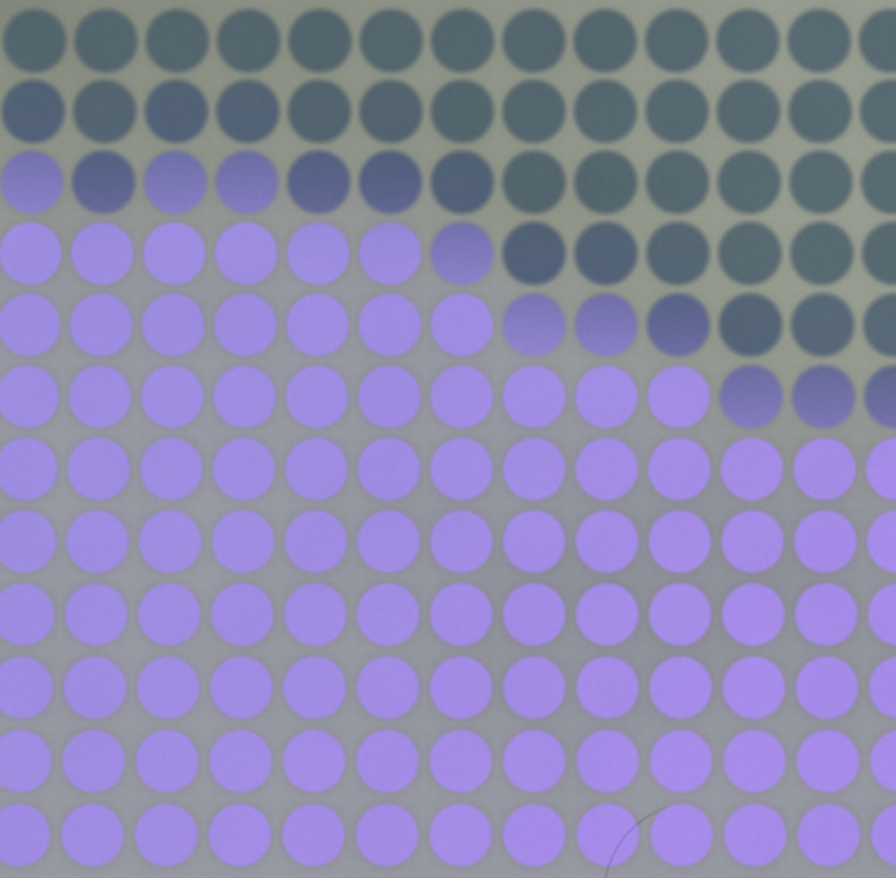
Reproduce this pattern procedurally as a WebGL 2 fragment shader.

```glsl
#version 300 es
precision highp float;

uniform vec2 u_resolution;
out vec4 fragColor;

// Grid measures, in canvas widths
const float LAST_COLUMN = 12.0;
const float LAST_ROW = 11.0;
const float DISC_RADIUS = 0.0348;
const float FIRST_ROW = 0.0456;
const float ROW_STEP = 0.0785;
const float ROW_GROWTH = 0.000189;

const vec3 SLATE = vec3(0.325, 0.395, 0.425);
const vec3 NAVY = vec3(0.310, 0.360, 0.500);
const vec3 LILAC = vec3(0.615, 0.550, 0.880);
const vec3 ORCHID = vec3(0.650, 0.548, 0.910);
const vec3 WARM_GREY = vec3(0.570, 0.590, 0.545);
const vec3 COOL_GREY = vec3(0.592, 0.600, 0.638);

// Row at which each column is half lit
const float FRONT[13] = float[13](1.95, 2.4, 2.0, 2.05, 2.45, 2.5, 2.95,
                                  3.9, 4.0, 4.35, 5.1, 5.2, 5.3);

float hash(vec2 p) {
  vec3 q = fract(vec3(p.xyx) * 0.1031);
  q += dot(q, q.yzx + 33.33);
  return fract((q.x + q.y) * q.z);
}

float valueNoise(vec2 p) {
  vec2 i = floor(p), f = fract(p);
  f = f * f * (3.0 - 2.0 * f);
  return mix(mix(hash(i), hash(i + vec2(1, 0)), f.x),
             mix(hash(i + vec2(0, 1)), hash(i + vec2(1, 1)), f.x), f.y);
}

// Perspective: rows and columns spread slightly towards the bottom
float rowAt(float y) {
  float d = y - FIRST_ROW;
  return 2.0 * d / (ROW_STEP + sqrt(ROW_STEP * ROW_STEP + 4.0 * ROW_GROWTH * d));
}

float columnStep(float row) { return 0.0796 + 0.000234 * row; }

float middleColumnX(float row) { return 0.5163 - 0.0002 * row; }

vec2 discCenter(vec2 cell) {
  return vec2(middleColumnX(cell.y) + (cell.x - 6.0) * columnStep(cell.y),
              FIRST_ROW + ROW_STEP * cell.y + ROW_GROWTH * cell.y * cell.y);
}

vec3 background(vec2 p, vec2 grid) {
  float front = 2.15 + 3.1 * smoothstep(4.0, 11.0, grid.x);
  vec3 color = mix(WARM_GREY, COOL_GREY, smoothstep(-1.2, 1.8, grid.y - front));
  color *= 1.0 - 0.10 * exp(-4.0 * length(p * vec2(0.8, 2.0)));
  color += 0.03 * smoothstep(0.5, 1.0, p.x) * (1.0 - smoothstep(0.3, 0.55, p.y));
  vec2 dim = (p - vec2(0.74, 0.66)) / vec2(0.28, 0.16);
  return color - 0.035 * exp(-dot(dim, dim));
}

vec3 discColor(vec2 p, float depth, float lit) {
  vec3 dark = mix(SLATE, NAVY, smoothstep(-1.9, 0.1, depth));
  dark += 0.02 * smoothstep(0.5, 1.0, p.x);
  vec3 bright = mix(LILAC, ORCHID, smoothstep(0.6, 1.7, p.x + p.y));
  return mix(dark, bright, lit);
}

// Faint arc that fades at its upper end
float scratch(vec2 p, float pixel) {
  vec2 d = p - vec2(0.779, 1.0);
  float line = 1.0 - smoothstep(0.0, 0.0018 + pixel, abs(length(d) - 0.105));
  return line * (1.0 - smoothstep(-0.06, -0.02, d.x)) * step(d.y, 0.0);
}

void main() {
  float pixel = 1.0 / u_resolution.x;
  vec2 p = vec2(gl_FragCoord.x, u_resolution.y - gl_FragCoord.y) * pixel;

  // Nearest disc
  float row = rowAt(p.y);
  vec2 grid = vec2(6.0 + (p.x - middleColumnX(row)) / columnStep(row), row);
  vec2 cell = clamp(round(grid), vec2(0.0), vec2(LAST_COLUMN, LAST_ROW));
  vec2 local = (p - discCenter(cell)) / DISC_RADIUS;
  float edge = (length(local) - 1.0) * DISC_RADIUS;

  // Lighting state, with a slight vertical gradient inside each disc
  float depth = cell.y - FRONT[int(cell.x)] + 0.16 * clamp(local.y, -1.0, 1.0);
  float lit = smoothstep(-0.75, 0.65, depth);
  float soft = max(mix(0.0052, 0.0034, lit), pixel);

  vec3 color = background(p, grid);
  color *= 1.0 - 0.06 * exp(-max(edge, 0.0) / 0.006);
  vec3 disc = discColor(p, depth, lit);
  color = mix(color, disc, 1.0 - smoothstep(-soft, soft, edge));

  // Wear and grain
  color *= 1.0 - 0.10 * scratch(p, pixel);
  color += 0.012 * (valueNoise(p * 300.0) - 0.5);
  color += 0.012 * (valueNoise(p * 14.0) - 0.5);
  fragColor = vec4(color, 1.0);
}
```
